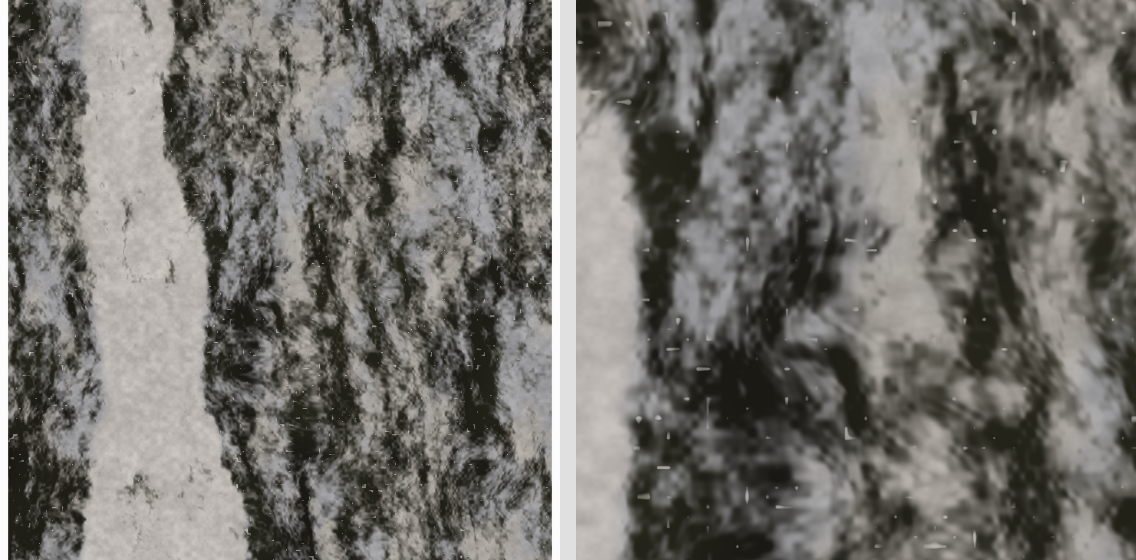
Left, the full canvas; right, a detail of the centre.
A WebGL 1 fragment shader for this texture:

```glsl
precision highp float;

uniform vec2 u_resolution;

// Colours
const vec3 PAPER = vec3(0.99);
const vec3 VEIN_PALE = vec3(0.735, 0.712, 0.695);
const vec3 WARM_GREY = vec3(0.665, 0.645, 0.620);
const vec3 COOL_GREY = vec3(0.615, 0.615, 0.625);
const vec3 MICA_DARK = vec3(0.095, 0.090, 0.075);
const vec3 MICA_OLIVE = vec3(0.150, 0.150, 0.105);

// Feature sizes, in repeats per canvas
const vec2 BROAD_SCALE = vec2(7.0, 2.2);
const vec2 STREAK_SCALE = vec2(26.0, 8.0);
const vec2 THREAD_SCALE = vec2(14.0, 3.2);
const vec2 GRAIN_SCALE = vec2(62.0, 42.0);
const float CRYSTAL_SCALE = 95.0;
const float FLECK_SCALE = 170.0;

// Strengths
const float MICA_LEVEL = 0.45;
const float BROAD_GAIN = 0.80;
const float STREAK_GAIN = 0.90;
const float GRAIN_GAIN = 1.15;
const float THREAD_GAIN = 0.24;
const float BAND_GAIN = 0.34;
const float VEIN_CLEARING = 0.62;
const float MARGIN = 0.0145;

float hash(vec2 p) {
  return fract(sin(dot(p, vec2(127.1, 311.7))) * 43758.5);
}

float noise(vec2 p) {
  vec2 cell = floor(p);
  vec2 f = fract(p);
  f = f * f * (3.0 - 2.0 * f);
  float low = mix(hash(cell), hash(cell + vec2(1.0, 0.0)), f.x);
  float high = mix(hash(cell + vec2(0.0, 1.0)), hash(cell + 1.0), f.x);
  return mix(low, high, f.y);
}

float fbm(vec2 p) {
  float sum = 0.0;
  float weight = 0.57;
  for (int i = 0; i < 3; i++) {
    sum += weight * noise(p);
    p = p * 2.03 + 17.3;
    weight *= 0.5;
  }
  return sum;
}

// Soft upright band, fading out above and below its middle height
float band(vec2 p, vec2 middle, float lean, vec2 size) {
  vec2 d = p - middle;
  d.x -= lean * d.y;
  d /= size;
  return exp(-dot(d, d));
}

// Horizontal position of the pale vein's right border
float veinRight(float y) {
  return mix(0.425, 0.285, y) + 0.024 * cos((y - 0.53) * 13.7);
}

float veinLeft(float y) {
  float d = (y - 0.33) / 0.13;
  return 0.152 + 0.035 * exp(-d * d);
}

void main() {
  vec2 uv = gl_FragCoord.xy / u_resolution;

  // Bend the upright layering
  vec2 p = uv;
  p.x += 0.09 * (fbm(uv * vec2(3.0, 3.5) + 4.0) - 0.5) + 0.06 * uv.y;
  p.x += 0.022 * (fbm(uv * vec2(17.0, 19.0) + 31.0) - 0.5);

  // Pale vein with ragged borders
  float ragged = 0.034 * (fbm(uv * vec2(24.0, 18.0) + 9.0) - 0.5);
  float edge = uv.x + ragged;
  float left = veinLeft(uv.y);
  float right = veinRight(uv.y);
  float vein = smoothstep(left - 0.012, left + 0.012, edge)
             * (1.0 - smoothstep(right - 0.010, right + 0.010, edge));

  // Main dark bands
  vec2 bent = vec2(edge, uv.y);
  float bands = band(bent, vec2(right + 0.055, 0.34), 0.0, vec2(0.050, 0.26));
  bands += 0.7 * band(bent, vec2(right + 0.018, 0.80), 0.0, vec2(0.020, 0.25));
  bands += 0.9 * band(bent, vec2(0.135, 0.42), -0.10, vec2(0.030, 0.24));
  bands += 0.8 * band(bent, vec2(0.050, 0.10), -0.20, vec2(0.075, 0.14));
  bands += 0.6 * band(bent, vec2(0.055, 0.82), -0.10, vec2(0.050, 0.18));
  bands += 0.7 * band(bent, vec2(0.685, 0.68), 0.20, vec2(0.030, 0.22));
  bands += band(bent, vec2(0.850, 0.34), 0.08, vec2(0.042, 0.25));

  // Layered mica: broad zones, streaks, thin threads and grains
  float broad = fbm(p * BROAD_SCALE + 2.0) - 0.5;
  float streak = fbm(p * STREAK_SCALE + 50.0) - 0.5;
  float ridge = 1.0 - abs(2.0 * fbm(p * THREAD_SCALE + 80.0) - 1.0);
  float thread = smoothstep(0.82, 1.0, ridge);
  vec2 g = p * GRAIN_SCALE;
  float grain = 0.48 * noise(g) + 0.30 * noise(g * vec2(2.1, 2.3) + 7.0)
              + 0.30 * noise(g * vec2(3.9, 4.6) + 13.0) - 0.54;
  float level = MICA_LEVEL + BROAD_GAIN * broad + STREAK_GAIN * streak
              + GRAIN_GAIN * grain + THREAD_GAIN * thread
              + BAND_GAIN * bands - VEIN_CLEARING * vein;
  float mica = smoothstep(0.15, 1.0, level);

  // Pale crystals between the mica
  float tint = fbm(uv * vec2(15.0, 9.0) + 60.0);
  vec3 stone = mix(WARM_GREY, COOL_GREY, smoothstep(0.35, 0.65, tint));
  stone = mix(stone, VEIN_PALE, vein);
  stone += 0.15 * (fbm(uv * CRYSTAL_SCALE + 3.0) - 0.5);
  stone += 0.10 * (fbm(uv * vec2(22.0, 16.0) + 90.0) - 0.5);

  vec3 darkStone = mix(MICA_DARK, MICA_OLIVE, noise(uv * 11.0 + 40.0));
  vec3 color = mix(stone, darkStone, mica);

  // Small glints on the flakes
  float fleck = smoothstep(0.90, 0.98, noise(uv * FLECK_SCALE + 21.0));
  color += 0.35 * fleck * smoothstep(0.1, 0.6, mica);

  // White margins at both sides
  float soft = 0.75 / u_resolution.x;
  float side = min(uv.x, 1.0 - uv.x);
  color = mix(PAPER, color, smoothstep(MARGIN - soft, MARGIN + soft, side));
  gl_FragColor = vec4(clamp(color, 0.0, 1.0), 1.0);
}
```
